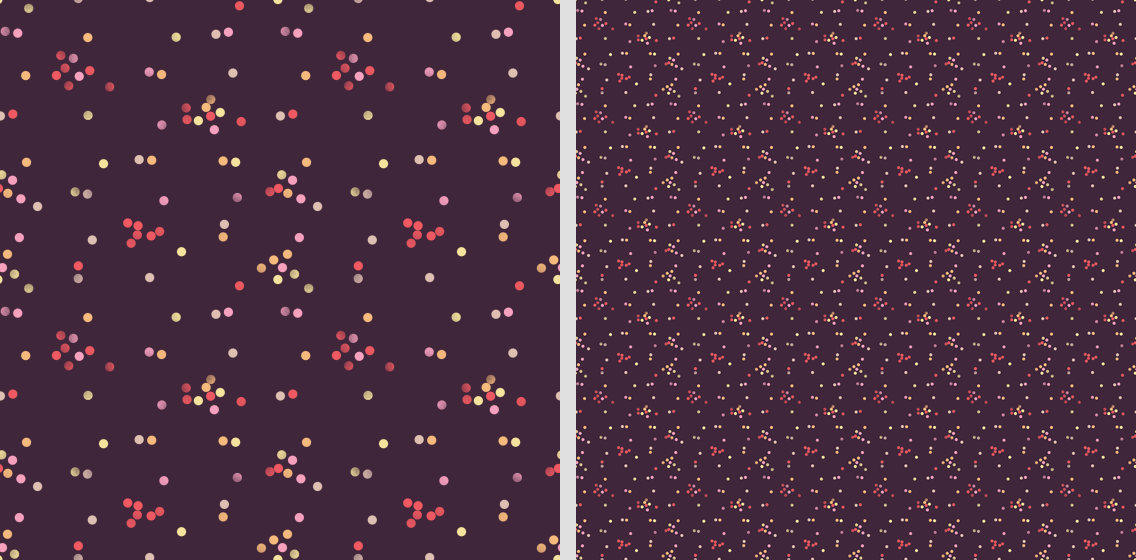
Left, the tile; right, the same tile 3 across and 3 down.
A three.js fragment shader for this pattern:

```glsl
// Confetti on dark plum: small round dots in loose clusters, pairs and singles.
// Group centres follow a low-discrepancy sequence on a wrapping tile, repeated
// two by two; every dot takes its own colour, fading and grain from a hash.

varying vec2 vUv;

const float REPEATS = 2.0;
const float DOT_RADIUS = 0.0164;   // all lengths are fractions of one tile
const float EDGE = 0.0026;
const float GRAIN_CELLS = 160.0;
const int CLUSTERS = 5;
const int PAIRS = 9;
const int GROUPS = 33;
const int MAX_DOTS = 10;
const float GROUP_REACH = 0.16;
const float GOLDEN_ANGLE = 2.39996;
const vec3 PLUM = vec3(0.247, 0.149, 0.227);

float hash(vec2 p) {
  vec3 q = fract(vec3(p.xyx) * vec3(0.1031, 0.1030, 0.0973));
  q += dot(q, q.yzx + 33.33);
  return fract((q.x + q.y) * q.z);
}

vec2 hash2(vec2 p) {
  return vec2(hash(p), hash(p + 57.3));
}

// Shortest offset between two points on the wrapping tile
vec2 wrapOffset(vec2 d) {
  return fract(d + 0.5) - 0.5;
}

vec3 confettiColour(float index) {
  if (index < 1.0) return vec3(0.94, 0.35, 0.38);   // red
  if (index < 2.0) return vec3(0.97, 0.73, 0.49);   // peach
  if (index < 3.0) return vec3(0.97, 0.63, 0.75);   // pink
  if (index < 4.0) return vec3(0.96, 0.89, 0.62);   // yellow
  return vec3(0.87, 0.75, 0.70);                    // beige
}

vec2 groupCentre(float group) {
  vec2 jitter = hash2(vec2(group, 11.0)) - 0.5;
  return fract(vec2(0.98, 0.03) + group * vec2(0.7549, 0.5698) + 0.05 * jitter);
}

int groupSize(int group) {
  if (group < CLUSTERS) return 6 + int(5.0 * hash(vec2(float(group), 23.0)));
  return group < CLUSTERS + PAIRS ? 2 : 1;
}

// Clusters spiral outward with jitter
vec2 clusterOffset(float group, float k) {
  float angle = k * GOLDEN_ANGLE + 6.283 * hash(vec2(group, 31.0));
  vec2 spiral = 0.025 * sqrt(k + 0.35) * vec2(cos(angle), sin(angle));
  return spiral * vec2(1.2, 1.0) + 0.024 * (hash2(vec2(group, k + 41.0)) - 0.5);
}

// Pairs lie almost level or almost upright
vec2 pairOffset(float group, float k) {
  float upright = step(0.5, hash(vec2(group, 67.0)));
  float angle = 1.571 * upright + 0.4 * (hash(vec2(group, 71.0)) - 0.5);
  return 0.045 * k * vec2(cos(angle), sin(angle));
}

// Some dots fade toward the ground along a slope, with a mottled grain
vec3 dotColour(vec2 d, vec2 id, float paletteIndex, float grain) {
  float fade = 0.55 * smoothstep(0.5, 1.0, hash(id + 83.0));
  float angle = 6.283 * hash(id + 97.0);
  float slope = 0.5 + 0.5 * dot(d, vec2(cos(angle), sin(angle))) / DOT_RADIUS;
  float shade = fade * (0.25 + 0.75 * slope + 0.25 * (grain - 0.5));
  return mix(confettiColour(paletteIndex), PLUM, clamp(shade, 0.0, 0.7));
}

// Lays every dot of one group over the colour below
vec3 drawGroup(vec3 below, vec2 d, int group, float grain) {
  float g = float(group);
  bool clustered = group < CLUSTERS;
  int size = groupSize(group);
  vec3 colour = below;
  for (int i = 0; i < MAX_DOTS; i++) {
    if (i >= size) break;
    float k = float(i);
    vec2 id = vec2(g, k);
    vec2 local = d - (clustered ? clusterOffset(g, k) : pairOffset(g, k));
    float cover = 1.0 - smoothstep(-EDGE, EDGE, length(local) - DOT_RADIUS);
    // Red gathers in clusters, beige among the loose dots
    float pick = hash(id + 5.0);
    float paletteIndex = clustered ? 4.0 * pick : 0.6 + 4.4 * pick;
    colour = mix(colour, dotColour(local, id, paletteIndex, grain), cover);
  }
  return colour;
}

void main() {
  vec2 tile = fract(vUv * REPEATS);
  float grain = hash(floor(tile * GRAIN_CELLS));
  vec3 colour = PLUM;
  for (int group = 0; group < GROUPS; group++) {
    vec2 d = wrapOffset(tile - groupCentre(float(group)));
    if (dot(d, d) < GROUP_REACH * GROUP_REACH) {
      colour = drawGroup(colour, d, group, grain);
    }
  }
  gl_FragColor = vec4(colour, 1.0);
}
```
